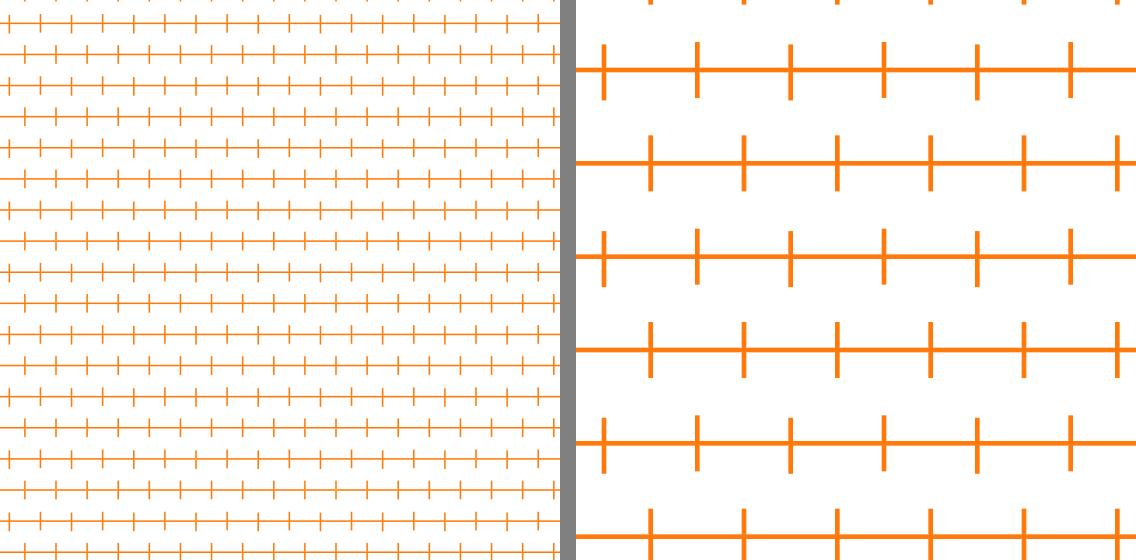
Left, the full canvas; right, a detail of the centre.
Write a Shadertoy shader that draws this pattern.

```glsl
// Staggered rows of thin orange lines crossed by short upright ticks, on white.

const vec3 PAPER = vec3(1.0);
const vec3 INK = vec3(1.0, 0.48, 0.04);

// All lengths below are in cells; an even count keeps the stagger seamless.
const float REPEATS = 18.0;
const float STROKE_WIDTH = 0.05;
const float TICK_LENGTH = 0.6;
const float ROW_HEIGHT = 0.25;   // position of the line above its cell floor
const float TICK_DROP = 0.026;   // lowering of alternate ticks

// Share of a pixel, centred at x, that lies within a centred band.
float bandCoverage(float x, float width, float pixel) {
    float left = max(x - 0.5 * pixel, -0.5 * width);
    float right = min(x + 0.5 * pixel, 0.5 * width);
    return clamp((right - left) / pixel, 0.0, 1.0);
}

float boxCoverage(vec2 p, vec2 size, vec2 pixel) {
    return bandCoverage(p.x, size.x, pixel.x) * bandCoverage(p.y, size.y, pixel.y);
}

// Ink coverage of the pattern at a point given in cells.
float railCoverage(vec2 p, vec2 pixel) {
    // Row line
    float row = floor(p.y - ROW_HEIGHT + 0.5);
    float y = p.y - ROW_HEIGHT - row;
    float line = bandCoverage(y, STROKE_WIDTH, pixel.y);

    // Ticks shift by half a cell on alternate rows
    float oddRow = mod(row, 2.0);
    float shift = mix(0.8, 0.3, oddRow);
    float column = floor(p.x - shift + 0.5);
    float x = p.x - shift - column;

    // Every second tick of the odd rows hangs slightly lower
    float evenColumn = 1.0 - mod(column, 2.0);
    float drop = TICK_DROP * oddRow * evenColumn;
    float tick = boxCoverage(vec2(x, y + drop), vec2(STROKE_WIDTH, TICK_LENGTH), pixel);

    return max(line, tick);
}

void mainImage(out vec4 fragColor, in vec2 fragCoord) {
    vec2 pixel = REPEATS / iResolution.xy;
    float ink = railCoverage(fragCoord * pixel, pixel);
    fragColor = vec4(mix(PAPER, INK, ink), 1.0);
}
```
